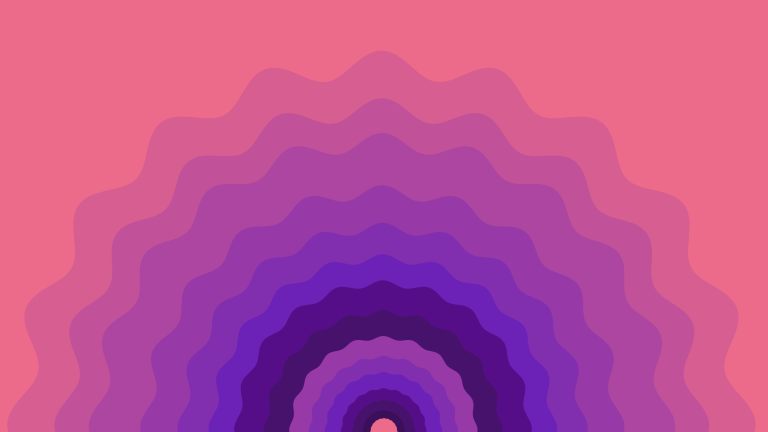
Reproduce this background procedurally as a Shadertoy shader.

```glsl
// Concentric scalloped rings rising from the bottom edge, pink through violet.

const int RING_COUNT = 15;
const float WAVES = 20.0;

// Mean ring radii from outside in, in canvas heights
const float RADII[RING_COUNT] = float[](
    0.835, 0.733, 0.658, 0.545, 0.463, 0.394, 0.337, 0.271,
    0.214, 0.170, 0.134, 0.098, 0.072, 0.049, 0.031);

// Signed distance estimate to a ring with a wavy rim
float wavyDisc(vec2 p, float radius) {
    vec2 q = p - radius * vec2(-0.007, 0.02);
    float amplitude = radius * (0.012 + 0.03 * radius);
    return length(q) - radius - amplitude * cos(WAVES * atan(q.x, q.y));
}

// Even ramp from pink to violet, then two dark shades
vec3 rampColor(int shade) {
    const vec3 pink = vec3(0.925, 0.416, 0.541);
    const vec3 violet = vec3(0.424, 0.133, 0.714);
    const vec3 plum = vec3(0.337, 0.055, 0.533);
    const vec3 night = vec3(0.278, 0.070, 0.420);
    if (shade <= 6) return mix(pink, violet, float(shade) / 6.0);
    return shade == 7 ? plum : night;
}

// The inner rings repeat the darker part of the ramp around a pink core
vec3 ringColor(int ring) {
    if (ring == RING_COUNT) return rampColor(0);
    if (ring == RING_COUNT - 1) return 0.85 * rampColor(8);
    return rampColor(ring > 8 ? ring - 5 : ring);
}

void mainImage(out vec4 fragColor, in vec2 fragCoord) {
    // Origin at the middle of the bottom edge
    vec2 p = (fragCoord - vec2(0.5 * iResolution.x, 0.0)) / iResolution.y;
    float softness = 0.7 / iResolution.y;

    // Paint from the outermost ring inwards
    vec3 color = ringColor(0);
    for (int i = 0; i < RING_COUNT; i++) {
        float coverage = 1.0 - smoothstep(-softness, softness, wavyDisc(p, RADII[i]));
        color = mix(color, ringColor(i + 1), coverage);
    }
    fragColor = vec4(color, 1.0);
}
```
